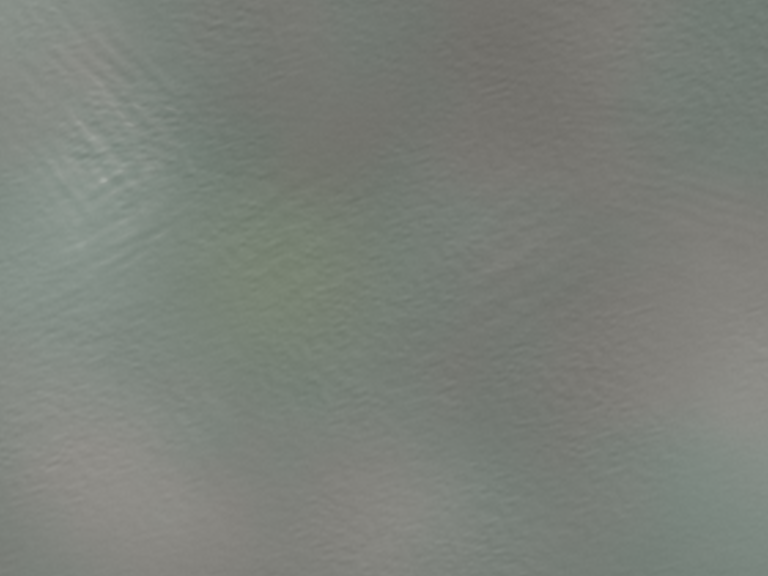
Give the GLSL for this texture, as a Shadertoy shader.

```glsl
// Soft grey-green water surface with patches of wind ripples and pale sky glints.

float hash(vec2 p) {
    vec3 q = fract(vec3(p.xyx) * 0.1031);
    q += dot(q, q.yzx + 33.33);
    return fract((q.x + q.y) * q.z);
}

float noise(vec2 p) {
    vec2 cell = floor(p), f = fract(p);
    f = f * f * (3.0 - 2.0 * f);
    return mix(mix(hash(cell), hash(cell + vec2(1, 0)), f.x),
               mix(hash(cell + vec2(0, 1)), hash(cell + vec2(1, 1)), f.x), f.y);
}

float fbm(vec2 p) {
    float sum = 0.0, amplitude = 0.5;
    for (int i = 0; i < 4; i++) {
        sum += amplitude * noise(p);
        p = mat2(1.6, 1.2, -1.2, 1.6) * p + 7.3;
        amplitude *= 0.5;
    }
    return sum;
}

float blob(vec2 p, vec2 center, float radius) {
    vec2 d = (p - center) / radius;
    return exp(-dot(d, d));
}

// Broad reflections: center, radius, brightness
const vec4 glows[11] = vec4[11](
    vec4(0.17, 0.66, 0.17, 0.07), vec4(0.02, 0.92, 0.24, 0.08),
    vec4(0.02, 0.50, 0.20, 0.05), vec4(1.32, 0.28, 0.28, 0.08),
    vec4(0.20, 0.17, 0.24, 0.07), vec4(0.47, 0.58, 0.16, 0.03),
    vec4(0.70, 0.10, 0.17, 0.04), vec4(1.10, 0.95, 0.15, 0.03),
    vec4(0.85, 0.34, 0.17, -0.03), vec4(0.84, 0.92, 0.24, -0.03),
    vec4(0.58, 0.67, 0.16, -0.02));

// Ripple patches: center, crest angle, crests per unit
const vec4 patches[11] = vec4[11](
    vec4(0.19, 0.75, -0.85, 34.0), vec4(0.36, 0.86, -0.08, 58.0),
    vec4(0.40, 0.22, -0.90, 30.0), vec4(0.50, 0.60, 0.50, 26.0),
    vec4(0.88, 0.54, 0.50, 24.0), vec4(1.12, 0.78, -0.05, 66.0),
    vec4(1.22, 0.60, -0.25, 38.0), vec4(0.13, 0.47, 0.40, 50.0),
    vec4(0.17, 0.97, -0.80, 38.0), vec4(0.58, 0.40, -0.60, 44.0),
    vec4(0.22, 0.62, 0.50, 42.0));

// Sum of warped, broken wave trains, each faded at its patch border
float ripples(vec2 p) {
    float sum = 0.0;
    for (int i = 0; i < 11; i++) {
        vec4 w = patches[i];
        float c = cos(w.z), s = sin(w.z);
        vec2 q = vec2(c * p.x + s * p.y, c * p.y - s * p.x) * w.w;
        float bend = 1.6 * fbm(q * vec2(0.14, 0.22) + float(i) * 9.0);
        float train = 0.5 * sin(6.2832 * (q.y + bend));
        float chop = noise(q * vec2(0.45, 1.8) + 31.0) - 0.5;
        float broken = smoothstep(0.2, 0.75, noise(q * vec2(0.1, 0.25) + 5.0));
        sum += (train * broken + chop) * blob(p, w.xy, 0.14);
    }
    return sum;
}

void mainImage(out vec4 fragColor, in vec2 fragCoord) {
    vec2 p = fragCoord / iResolution.y;

    // Large soft light and dark areas
    float light = 0.462 + 0.07 * (fbm(p * 2.6 + 3.0) - 0.47);
    for (int i = 0; i < 11; i++)
        light += glows[i].w * blob(p, glows[i].xy, glows[i].z);

    // Wind ripples, strongest where the sky glare falls
    float glare = blob(p, vec2(0.19, 0.71), 0.13);
    float wave = ripples(p);
    light += wave * (0.018 + 0.045 * glare);
    light += 0.09 * glare * smoothstep(0.35, 0.9, wave);

    // Fine wavelets, lit from one side
    vec2 g = p + 0.012 * vec2(noise(p * 14.0), noise(p * 14.0 + 40.0));
    g = mat2(0.96, -0.28, 0.28, 0.96) * g * vec2(75.0, 125.0);
    float wavelet = noise(g) - noise(g + vec2(0.3, 0.7));
    float rough = 0.3 + 0.7 * smoothstep(0.25, 0.7, fbm(p * 5.0 + 17.0));
    light += wavelet * rough * (0.035 + 0.05 * glare);
    light += 0.012 * (noise(p * 210.0) - 0.5);

    // Drift between green water and warm grey reflection
    float warmth = smoothstep(0.25, 0.7, fbm(p * 2.2 + vec2(11.0, 4.0)));
    warmth = clamp(warmth + 0.4 * blob(p, vec2(0.22, 0.18), 0.22) + 0.5 * wave * glare, 0.0, 1.0);
    vec3 tint = mix(vec3(-0.023, 0.022, -0.008), vec3(0.014, 0.010, -0.010), warmth);
    tint += vec3(0.012, 0.008, -0.025) * blob(p, vec2(0.49, 0.52), 0.17);

    fragColor = vec4(clamp(light + tint, 0.0, 1.0), 1.0);
}
```
